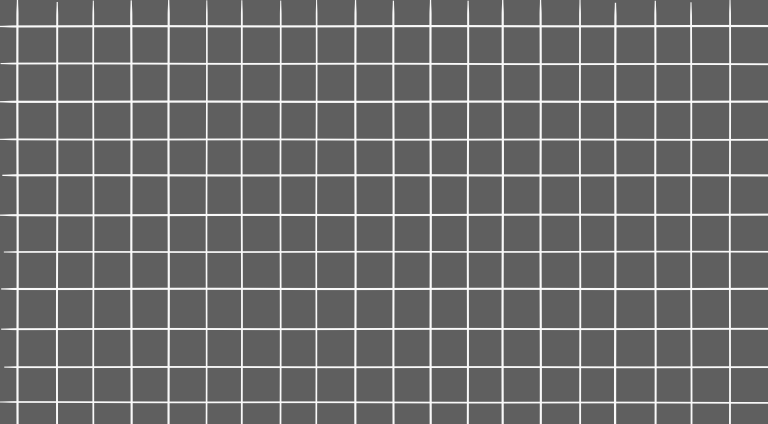
Reproduce this pattern procedurally as a Shadertoy shader.

```glsl
// Hand-ruled grid of thin white lines on flat grey, with uneven spacing and loose ends.

#define GROUND vec3(0.373)
#define INK vec3(0.975)
#define COUNT vec2(20.0, 11.0)       // lines across, lines down
#define FIRST vec2(0.0433, 0.0466)   // first line, in canvas heights
#define PITCH vec2(0.0882, 0.0893)   // mean spacing
#define JITTER 0.0050                // spacing error
#define LINE_WIDTH 0.0046
#define WIDTH_VARIATION 0.16
#define TILT 0.0018
#define LOOSE_END vec2(0.007, 0.016) // longest gap at the top, at the left
#define TAPER 0.035
#define NICK_CHANCE 0.06

float hash(float line, float seed) {
    return fract(sin(dot(vec2(line, seed), vec2(12.9898, 78.233))) * 43758.5453);
}

// Share of a pixel covered by a band of the given half width.
float bandCoverage(float offset, float halfWidth, float pixel) {
    float upper = min(offset + 0.5 * pixel, halfWidth);
    float lower = max(offset - 0.5 * pixel, -halfWidth);
    return clamp((upper - lower) / pixel, 0.0, 1.0);
}

// One family of parallel strokes; "along" runs from their loose end.
float ruledLines(float across, float along, float first, float pitch,
                 float count, float looseEnd, float seed, float pixel) {
    float line = clamp(round((across - first) / pitch), 0.0, count - 1.0);

    // Uneven placement, slight slope and hand wobble
    float center = first + pitch * line;
    center += JITTER * (2.0 * hash(line, seed) - 1.0);
    center += TILT * (hash(line, seed + 1.0) - 0.5) * (along - 0.5);
    center += 0.0003 * sin(along * 9.0 + 6.283 * hash(line, seed + 2.0));

    // Stroke weight, thinning towards the loose end
    float start = looseEnd * pow(hash(line, seed + 3.0), 3.0);
    float weight = 1.0 + WIDTH_VARIATION * (2.0 * hash(line, seed + 4.0) - 1.0);
    weight *= mix(0.6, 1.0, smoothstep(start, start + TAPER, along));
    float ink = bandCoverage(across - center, 0.5 * LINE_WIDTH * weight, pixel);
    ink *= clamp((along - start) / pixel + 0.5, 0.0, 1.0);

    // Rare small break in a stroke
    float nickAt = 1.8 * hash(line, seed + 5.0);
    float nick = bandCoverage(along - nickAt, 0.002, pixel);
    return ink * (1.0 - nick * step(hash(line, seed + 6.0), NICK_CHANCE));
}

void mainImage(out vec4 fragColor, in vec2 fragCoord) {
    vec2 uv = fragCoord / iResolution.y;
    float pixel = 1.0 / iResolution.y;

    float vertical = ruledLines(uv.x, 1.0 - uv.y, FIRST.x, PITCH.x,
                                COUNT.x, LOOSE_END.x, 3.0, pixel);
    float horizontal = ruledLines(uv.y, uv.x, FIRST.y, PITCH.y,
                                  COUNT.y, LOOSE_END.y, 17.0, pixel);

    float ink = 1.0 - (1.0 - vertical) * (1.0 - horizontal);
    fragColor = vec4(mix(GROUND, INK, ink), 1.0);
}
```
